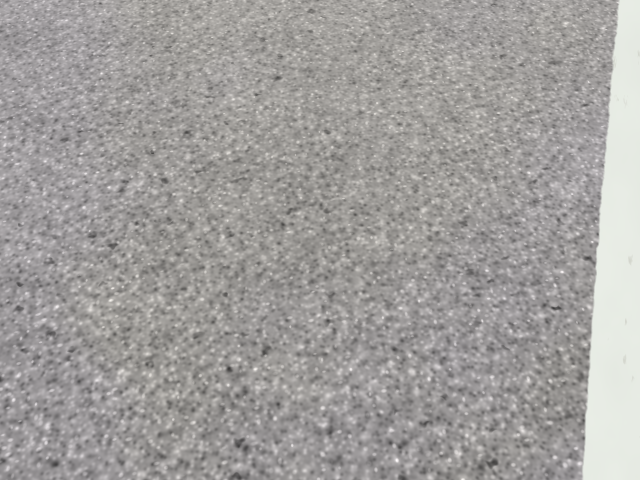
Write a Shadertoy shader that draws this texture.

```glsl
// Worn grey asphalt seen at a slant, with a painted white line along the right.
// Two layers of soft random blobs lie on a ground plane in perspective, with
// small pale chips, ragged dark pits and broad warm and cool stains.

const float HORIZON = 2.6;                      // height where the plane vanishes
const vec2 GRAIN_DENSITY = vec2(234.0, 608.0);  // grains across and into depth
const float TONE_NEAR = 0.588;
const float TONE_FAR = 0.640;
const float GRAIN_CONTRAST = 0.150;
const float CLUMP_CONTRAST = 0.145;
const float GRIT_CONTRAST = 0.060;
const float STAIN_CONTRAST = 0.055;
const float CHIP_LIGHT = 0.20;
const float PIT_DARK = 0.27;
const vec3 WARM_TINT = vec3(1.0, 0.984, 0.960);
const vec3 COOL_TINT = vec3(1.0, 0.980, 0.991);
const vec3 PAINT = vec3(0.905, 0.922, 0.893);
const vec3 SCUFF = vec3(0.76, 0.76, 0.72);
const float EDGE_SOFTNESS = 0.003;
const mat2 TURN = mat2(0.80, 0.60, -0.60, 0.80);  // hides the cell rows

float hash(vec2 p) {
    return fract(sin(dot(p, vec2(127.1, 311.7))) * 43758.5453);
}

vec2 hash2(vec2 p) {
    return vec2(hash(p), hash(p + 57.3));
}

float noise(vec2 p) {
    vec2 i = floor(p), f = fract(p);
    f = f * f * (3.0 - 2.0 * f);
    float low = mix(hash(i), hash(i + vec2(1, 0)), f.x);
    float high = mix(hash(i + vec2(0, 1)), hash(i + vec2(1, 1)), f.x);
    return mix(low, high, f.y);
}

float fbm(vec2 p) {
    float sum = 0.0, amp = 0.5;
    for (int i = 0; i < 4; i++) {
        sum += amp * noise(p);
        p = TURN * p * 2.03 + 17.1;
        amp *= 0.5;
    }
    return sum / 0.9375;
}

// Overlapping soft blobs of random tone, scattered around zero
float blobs(vec2 p) {
    vec2 cell = floor(p);
    float tone = 0.0;
    for (int y = -1; y <= 1; y++) {
        for (int x = -1; x <= 1; x++) {
            vec2 id = cell + vec2(x, y);
            vec2 d = id + hash2(id) - p;
            tone += (2.0 * hash(id + 91.7) - 1.0) * exp(-6.5 * dot(d, d));
        }
    }
    return tone;
}

// Sparse soft ovals of varied strength, at most one in each cell
float specks(vec2 p, float share, float radius) {
    vec2 id = floor(p);
    vec2 d = fract(p) - 0.35 - 0.3 * hash2(id + 23.9);
    d.y += d.x * (hash(id + 3.1) - 0.5);
    float size = radius * (0.6 + 0.5 * hash(id + 8.6));
    float strength = step(hash(id + 71.3), share) * (0.35 + 0.65 * hash(id + 44.2));
    return strength * (1.0 - smoothstep(size * 0.2, size, length(d)));
}

vec3 asphalt(vec2 uv, vec2 ground) {
    float far = clamp(uv.y, 0.0, 1.0);
    float contrast = mix(1.18, 0.80, far);
    float tone = mix(TONE_NEAR, TONE_FAR, far);

    // Stones, clumps of stones and fine grit
    float grain = GRAIN_CONTRAST * blobs(TURN * ground);
    grain += CLUMP_CONTRAST * blobs(ground * TURN * 0.62 + 70.0);
    grain += GRIT_CONTRAST * (noise(TURN * ground * 1.6 + 40.0) - 0.5);

    // Pale chips and ragged dark pits
    vec2 ragged = ground + 1.2 * vec2(noise(ground), noise(ground + 33.0));
    grain += CHIP_LIGHT * specks(TURN * ground * 0.5 + 5.0, 0.30, 0.34);
    grain -= PIT_DARK * specks(ragged * vec2(0.22, 0.30) + 31.0, 0.09, 0.34);
    tone += contrast * grain;

    // Broad stains, stretched sideways
    tone += STAIN_CONTRAST * (fbm(uv * vec2(6.0, 10.0)) - 0.5);
    tone += STAIN_CONTRAST * (fbm(ground * 0.12 + 9.0) - 0.5);

    // Warmer along the middle of the lane
    float middle = 0.22 - 0.6 * abs(uv.x - 0.60);
    float warmth = smoothstep(0.25, 0.75, fbm(uv * 3.2 + 4.0) + middle);
    return tone * mix(COOL_TINT, WARM_TINT, warmth);
}

vec3 paint(vec2 uv) {
    float shade = 0.025 * (fbm(uv * vec2(14.0, 9.0)) - 0.5);
    float scratch = smoothstep(0.74, 0.86, fbm(uv * vec2(60.0, 24.0) + 6.0));
    return mix(PAINT + shade, SCUFF, 0.5 * scratch);
}

void mainImage(out vec4 fragColor, in vec2 fragCoord) {
    vec2 uv = fragCoord / iResolution.y;
    float depth = 1.0 / (HORIZON - uv.y);
    vec2 ground = GRAIN_DENSITY * vec2(uv.x - 0.67, 1.0) * depth;

    // Slightly bowed line border, ragged where paint meets the stones
    float border = 1.214 + 0.052 * uv.y + 0.024 * uv.y * uv.y;
    border += 0.008 * (fbm(TURN * ground * 0.3) - 0.5);
    float line = smoothstep(-EDGE_SOFTNESS, EDGE_SOFTNESS, uv.x - border);

    fragColor = vec4(mix(asphalt(uv, ground), paint(uv), line), 1.0);
}
```
